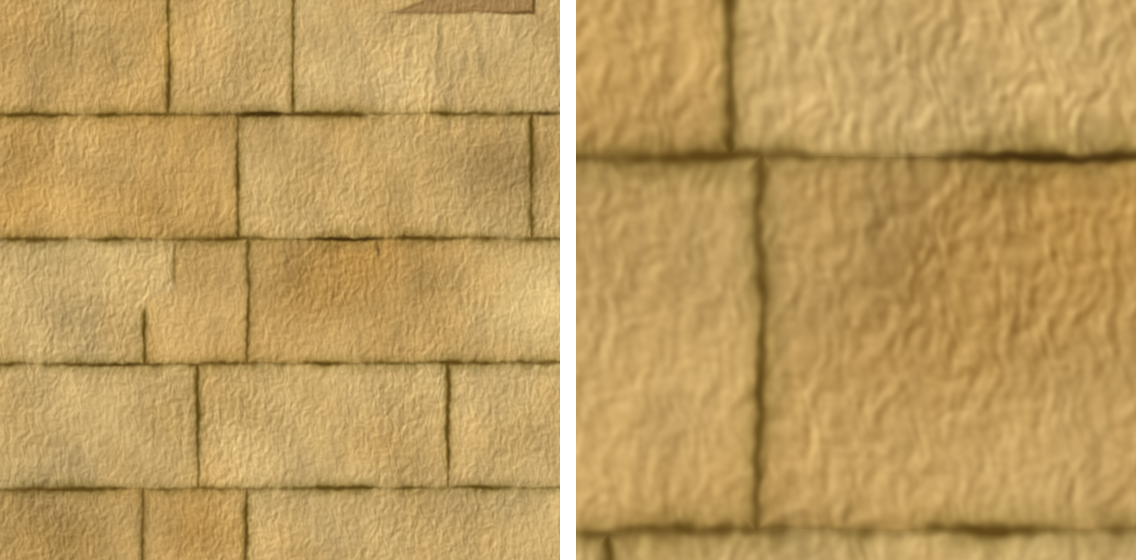
Left, the full canvas; right, a detail of the centre.
This texture is drawn by a WebGL 1 fragment shader. Its source:

```glsl
precision highp float;
uniform vec2 u_resolution;

float hash(vec2 cell) {
  return fract(sin(dot(cell, vec2(127.1, 311.7))) * 43758.5);
}

float slope(vec2 cell, vec2 offset) {
  float angle = 6.2832 * hash(cell);
  return dot(vec2(cos(angle), sin(angle)), offset);
}

// Gradient noise, roughly -1 to 1
float noise(vec2 p) {
  vec2 i = floor(p), f = p - i;
  vec2 u = f * f * f * (f * (f * 6.0 - 15.0) + 10.0);
  vec2 e = vec2(1.0, 0.0);
  float low = mix(slope(i, f), slope(i + e, f - e), u.x);
  float high = mix(slope(i + e.yx, f - e.yx), slope(i + 1.0, f - 1.0), u.x);
  return 1.4 * mix(low, high, u.y);
}

// Wrinkled relief of the worn stone face
float relief(vec2 p) {
  vec2 q = p + 0.005 * vec2(noise(p * 37.0), noise(p * 37.0 + 40.0));
  return noise(q * vec2(88.0, 56.0)) + 0.6 * noise(q * vec2(150.0, 105.0) + 17.0);
}

float band(float dist, float width) {
  return exp(-dist * dist / (width * width));
}

float blot(vec2 p, vec2 centre, vec2 size) {
  vec2 d = (p - centre) / size;
  return exp(-dot(d, d));
}

// Positions of the two upright joints in a course
vec2 uprights(float course, float v) {
  if (course > 2.5) return vec2(0.301, 0.523);
  if (course > 1.5) return vec2(0.424, 0.949);
  if (course > 0.5) return vec2(mix(0.257, 0.312, smoothstep(0.47, 0.62, v)), 0.443);
  if (course > -0.5) return vec2(0.353, 0.800);
  return vec2(0.255, 0.440);
}

// Share of amber in the three stones of a course
vec3 stoneAmber(float course) {
  if (course > 2.5) return vec3(0.45, 0.32, 0.24);
  if (course > 1.5) return vec3(0.58, 0.36, 0.45);
  if (course > 0.5) return vec3(0.16, 0.42, 0.50);
  if (course > -0.5) return vec3(0.14, 0.20, 0.22);
  return vec3(0.50, 0.48, 0.22);
}

void main() {
  vec2 p = gl_FragCoord.xy / u_resolution;
  vec2 wobble = vec2(noise(p * 15.0), noise(p * 15.0 + 9.0)) * 0.0026
              + vec2(noise(p * 75.0), noise(p * 75.0 + 5.0)) * 0.0016;
  vec2 w = p + wobble + vec2(0.0, 0.003 * (0.5 - p.x));

  // Courses and stones
  float level = (w.y - 0.128) / 0.2227;
  float course = floor(level);
  float v = level - course;
  float bedDist = min(v, 1.0 - v) * 0.2227;
  vec2 side = w.x - uprights(course, v);
  vec2 past = smoothstep(-0.003, 0.003, side);
  vec3 tones = stoneAmber(course);
  float tone = mix(mix(tones.x, tones.y, past.x), tones.z, past.y);

  // Stone colour with broad weathering
  float cloud = noise(p * 5.0 + 3.0) + 0.7 * noise(p * 12.0);
  float amber = tone + 0.22 * cloud - 0.08;
  amber += 0.35 * blot(p, vec2(0.60, 0.53), vec2(0.12, 0.07)) * past.y;
  amber += 0.35 * blot(p, vec2(0.35, 0.05), vec2(0.05, 0.10));
  amber += 0.25 * blot(p, vec2(0.05, 0.68), vec2(0.08, 0.10));
  amber -= 0.40 * blot(p, vec2(0.99, 0.47), vec2(0.20, 0.13));
  vec3 colour = mix(vec3(0.79, 0.67, 0.445), vec3(0.755, 0.575, 0.295), clamp(amber, 0.0, 1.0));
  colour *= 1.0 + 0.10 * noise(p * 6.0 + 21.0) + 0.06 * noise(p * vec2(22.0, 15.0));
  colour += vec3(0.08, 0.08, 0.06) * blot(p, vec2(0.98, 0.47), vec2(0.09, 0.12));
  colour += 0.035 * blot(p, vec2(0.68, 0.92), vec2(0.20, 0.12));
  colour *= 1.0 - 0.12 * blot(p, vec2(0.90, 0.70), vec2(0.10, 0.12));
  colour *= 1.0 - 0.12 * blot(p, vec2(0.10, 0.04), vec2(0.16, 0.12));
  colour *= 1.0 - 0.10 * blot(p, vec2(0.55, 0.50), vec2(0.13, 0.12)) * past.y;

  // Run-off streaks, strongest at upper right
  float streak = smoothstep(0.0, 0.7, noise(vec2(w.x * 58.0, w.y * 13.0)));
  colour *= 1.0 - streak * (0.04 + 0.10 * blot(p, vec2(0.82, 0.89), vec2(0.13, 0.10)));

  // Relief lit from the upper left
  float bump = relief(p) - relief(p + vec2(-0.0032, 0.0026));
  float rough = 0.088 + 0.035 * noise(p * 6.0 + 60.0);
  colour += bump * rough * vec3(1.0, 0.98, 0.85);
  colour += 0.02 * noise(p * 180.0);

  // Broken mortar joints with ragged grime beside them
  float wear = noise(p * 9.0 + 30.0) + 0.7 * noise(p * 27.0 + 70.0) + 0.5 * noise(p * 80.0);
  float stepGap = abs(course - 1.0) < 0.5 ? smoothstep(0.05, 0.16, abs(v - 0.545)) : 1.0;
  stepGap *= course > 0.5 && course < 1.5 ? 1.0 - 0.55 * smoothstep(0.5, 0.6, v) : 1.0;
  float fade = clamp(0.62 + 0.55 * wear, 0.12, 0.95);
  float bed = band(bedDist, 0.0040 + 0.0014 * wear) * fade;
  float thin = 0.0034 + 0.0008 * wear;
  float upright = max(band(side.x, thin) * stepGap, band(side.y, thin)) * (0.35 + 0.6 * fade);
  float grime = max(band(bedDist, 0.013 + 0.005 * wear),
                    max(band(side.x, 0.010) * stepGap, band(side.y, 0.010)));
  colour *= 1.0 - grime * (0.75 + 0.45 * wear) * vec3(0.20, 0.19, 0.30);
  colour = mix(colour, vec3(0.36, 0.26, 0.08), clamp(max(bed, upright), 0.0, 0.9));

  // Open gaps in the beds and a short crack
  float gaps = blot(w, vec2(0.475, 0.797), vec2(0.050, 0.0040))
             + blot(w, vec2(0.615, 0.573), vec2(0.070, 0.0030))
             + blot(w, vec2(0.975, 0.796), vec2(0.022, 0.0040))
             + 0.6 * blot(w, vec2(0.200, 0.350), vec2(0.050, 0.0030))
             + 0.8 * blot(w, vec2(0.675, 0.552), vec2(0.004, 0.014));
  colour = mix(colour, vec3(0.25, 0.17, 0.05), clamp(gaps * (0.8 + 0.3 * wear), 0.0, 0.85));

  // Shadowed recess at the top edge
  float recess = min(min(w.y - 0.977, 0.953 - w.x), (w.x - 0.72) * 0.35 - w.y + 0.984);
  vec3 hollow = vec3(0.65, 0.51, 0.32) + bump * 0.07;
  colour = mix(colour, hollow, smoothstep(-0.003, 0.003, recess));
  float rim = band(recess, 0.0035) * (0.3 + 0.5 * smoothstep(0.85, 0.95, p.x));
  colour = mix(colour, vec3(0.38, 0.27, 0.12), rim);

  gl_FragColor = vec4(clamp(colour, 0.0, 1.0), 1.0);
}
```
